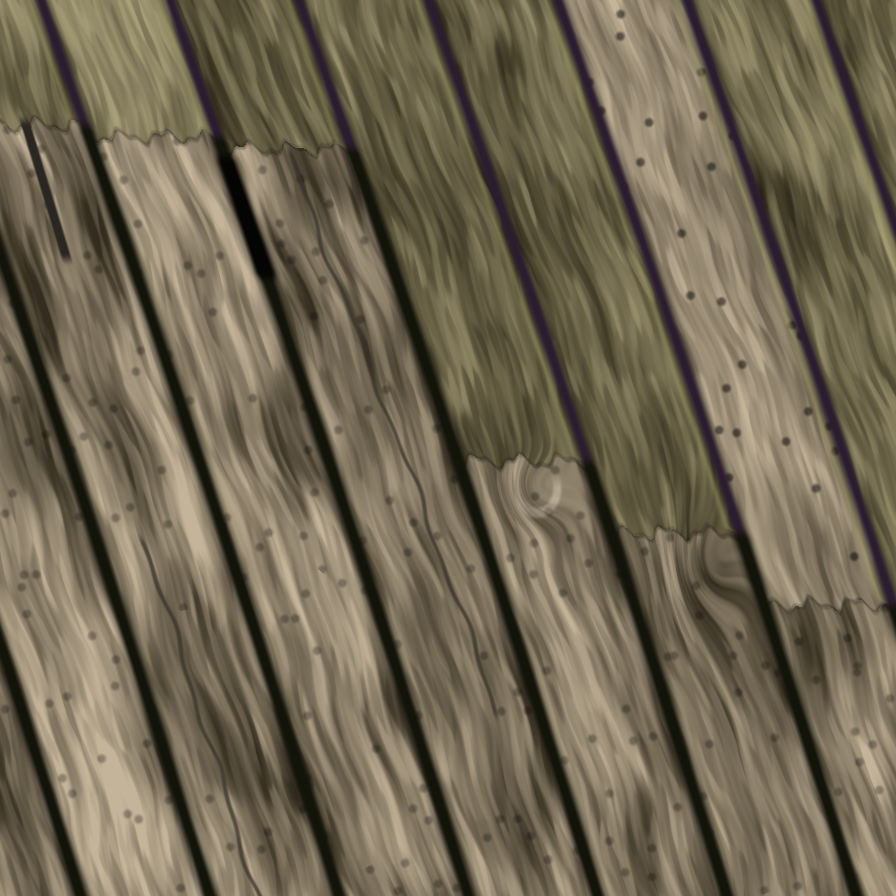
Write a WebGL 1 fragment shader that draws this texture.

```glsl
precision highp float;
uniform vec2 u_resolution;

#define PITCH 0.1443
#define SLOPE 0.333
#define OFFSET 0.0456
#define BOW 0.006
#define GAP_HALF 0.0066
#define SOFTNESS 0.0028
#define PATCH_AMOUNT 0.60
#define STREAK_AMOUNT 0.62
#define FINE_AMOUNT 0.38

const vec3 WOOD_DARK = vec3(0.25, 0.22, 0.16);
const vec3 WOOD_LIGHT = vec3(0.72, 0.66, 0.56);
const vec3 GAP_GREEN = vec3(0.07, 0.075, 0.035);
const vec3 GAP_PURPLE = vec3(0.17, 0.11, 0.19);
const vec3 FRINGE = vec3(0.57, 0.55, 0.36);
const vec3 CRACK = vec3(0.22, 0.20, 0.17);

vec2 hash2(vec2 p) {
  return fract(sin(vec2(dot(p, vec2(127.1, 311.7)), dot(p, vec2(269.5, 183.3)))) * 4375.85);
}

// Cellular noise: x = blended cell tone, y = nearest distance, z = nearest cell id
vec3 cells(vec2 p) {
  vec2 cell = floor(p), local = fract(p);
  float sum = 0.0, total = 0.0, nearest = 9.0, id = 0.0;
  for (int j = -1; j <= 1; j++) {
    for (int i = -1; i <= 1; i++) {
      vec2 o = vec2(float(i), float(j));
      vec2 point = hash2(cell + o);
      float tone = hash2(cell + o + 57.0).x;
      float d = length(o + point - local);
      float w = exp(-7.0 * d * d);
      sum += w * tone;
      total += w;
      if (d < nearest) { nearest = d; id = tone; }
    }
  }
  return vec3(sum / total, nearest, id);
}

// Height, from the top, where a board row ends at a given gap
float jointAt(float k) {
  return k < 2.5 ? 0.14 + 0.013 * k : 0.515 + 0.08 * (k - 3.0);
}

float blot(vec2 p, vec2 centre, vec2 radius) {
  vec2 d = (p - centre) / radius;
  return exp(-dot(d, d));
}

float band(float y, float from, float to) {
  return smoothstep(from - 0.008, from + 0.008, y) * (1.0 - smoothstep(to - 0.008, to + 0.008, y));
}

float crack(float across, float y, vec2 span, float halfWidth, float soft) {
  float d = abs(across) * PITCH;
  return band(y, span.x, span.y) * (1.0 - smoothstep(halfWidth, halfWidth + soft, d));
}

void main() {
  vec2 uv = gl_FragCoord.xy / u_resolution;
  vec2 q = vec2(uv.x, 1.0 - uv.y);
  float soft = SOFTNESS + 0.7 / u_resolution.y;

  // Plank coordinates
  float s = (q.x - SLOPE * q.y - OFFSET - BOW * sin(3.1416 * q.y)) / PITCH;
  float plank = floor(s);
  float across = s - plank;
  float jag = 0.006 * sin(across * 19.0 + plank) + 0.003 * sin(across * 47.0);
  float joint = jointAt(plank + 1.0) + jag;
  float upper = 1.0 - smoothstep(joint - 0.004, joint + 0.004, q.y);
  float board = plank * 17.3 + 41.0 * step(q.y, joint);

  // Grain, bent around two knots
  vec2 knot = vec2(0.60, 0.545);
  float bend = 0.30 * blot(q, knot, vec2(0.035)) + 0.35 * blot(q, vec2(0.79, 0.63), vec2(0.04, 0.06));
  float a = across + bend + 0.03 * sin(q.y * 17.0 + board) + 0.015 * sin(q.y * 41.0 + board * 2.0);
  float blotch = cells(vec2(a * 2.2 + board, q.y * 7.0 + board)).x;
  float streak = cells(vec2(a * 11.0 + board, q.y * 9.0)).x;
  float fine = cells(vec2(a * 26.0 + board, q.y * 24.0)).x;
  float lines = sin(a * 75.0 + 5.0 * blotch) + 0.6 * sin(a * 121.0 + 7.0 * streak);

  // Weathering by board
  float pale = 1.0 - step(0.5, abs(plank - 4.0));
  float upperTone = 0.34 + 0.40 * pale + 0.20 * step(plank, 0.5);
  upperTone += 0.28 * (1.0 - step(0.5, abs(plank - 5.0))) * smoothstep(0.5, 0.9, across);
  float lowerTone = 0.54 + 0.10 * smoothstep(0.3, 1.0, q.y - 0.5 * q.x);
  float tone = mix(lowerTone, upperTone, upper);
  float grain = mix(1.0, 0.62, upper);
  tone += PATCH_AMOUNT * (blotch - 0.5) * grain + STREAK_AMOUNT * (streak - 0.5) * grain;
  tone += FINE_AMOUNT * (fine - 0.5) + 0.025 * lines;
  tone -= 0.30 * blot(q, vec2(0.11, 0.27), vec2(0.06, 0.09)) + 0.26 * blot(q, vec2(0.08, 0.47), vec2(0.04, 0.12));
  tone -= 0.28 * blot(q, vec2(0.57, 0.91), vec2(0.06, 0.07)) + 0.24 * blot(q, vec2(0.32, 0.92), vec2(0.05, 0.08));
  tone -= 0.22 * blot(q, vec2(0.79, 0.64), vec2(0.035, 0.06));
  vec3 color = mix(WOOD_DARK, WOOD_LIGHT, clamp(tone, -0.1, 1.1));
  color *= mix(vec3(1.0), vec3(0.97, 1.0, 0.90), upper * (1.0 - pale));

  // Specks, knot ring and board ends
  vec3 speck = cells(q * 28.0);
  float specks = (1.0 - smoothstep(0.06, 0.20, speck.y)) * step(0.62, speck.z);
  color *= 1.0 - specks * mix(0.28, 0.5 * pale, upper);
  vec2 k = q - knot;
  float ring = 1.0 - smoothstep(0.002, 0.007, abs(length(k * vec2(1.0, 0.8)) - 0.022));
  color += 0.15 * ring * smoothstep(-0.015, 0.015, k.y + 0.4 * k.x);
  color *= 1.0 - 0.22 * (1.0 - smoothstep(0.001, 0.005, abs(q.y - joint)));

  // Cracks and the slot at the left
  float wobble = 0.02 * sin(q.y * 38.0) + 0.012 * sin(q.y * 83.0);
  float cracks = crack(s - 1.45 - 0.28 * q.y - wobble, q.y, vec2(0.17, 0.80), 0.0005, soft);
  cracks = max(cracks, crack(s + 0.63 - wobble, q.y, vec2(0.60, 1.1), 0.0006, soft));
  color = mix(color, CRACK, 0.75 * cracks);
  color = mix(color, CRACK * 0.75, crack(s + 0.04 + 3.0 * PITCH + 0.3 * (q.y - 0.2), q.y, vec2(0.134, 0.29), 0.0035, soft));

  // Gaps: purple above the joint, green-black below
  float gap = floor(s + 0.5);
  float side = (s - gap) * PITCH;
  float gapUpper = 1.0 - smoothstep(-0.008, 0.008, q.y - jointAt(gap));
  float split = (1.0 - step(0.5, abs(gap - 1.0))) * band(q.y, 0.175, 0.31);
  float halfWidth = GAP_HALF * (1.0 - 0.22 * gapUpper + 0.45 * split) + 0.0004 * sin(q.y * 31.0 + gap * 5.0);
  float fringe = exp(-pow((side + mix(0.013, -0.012, 1.0 - gapUpper)) / 0.004, 2.0));
  color = mix(color, FRINGE, fringe * mix(0.15, 0.5, gapUpper));
  color *= 1.0 - 0.35 * (1.0 - smoothstep(halfWidth, halfWidth + 0.009, abs(side)));
  float opening = 1.0 - smoothstep(halfWidth - soft, halfWidth + soft, abs(side));
  vec3 gapColor = mix(GAP_GREEN, GAP_PURPLE, gapUpper) * (1.0 - 0.8 * split);
  gl_FragColor = vec4(mix(color, gapColor, opening), 1.0);
}
```
